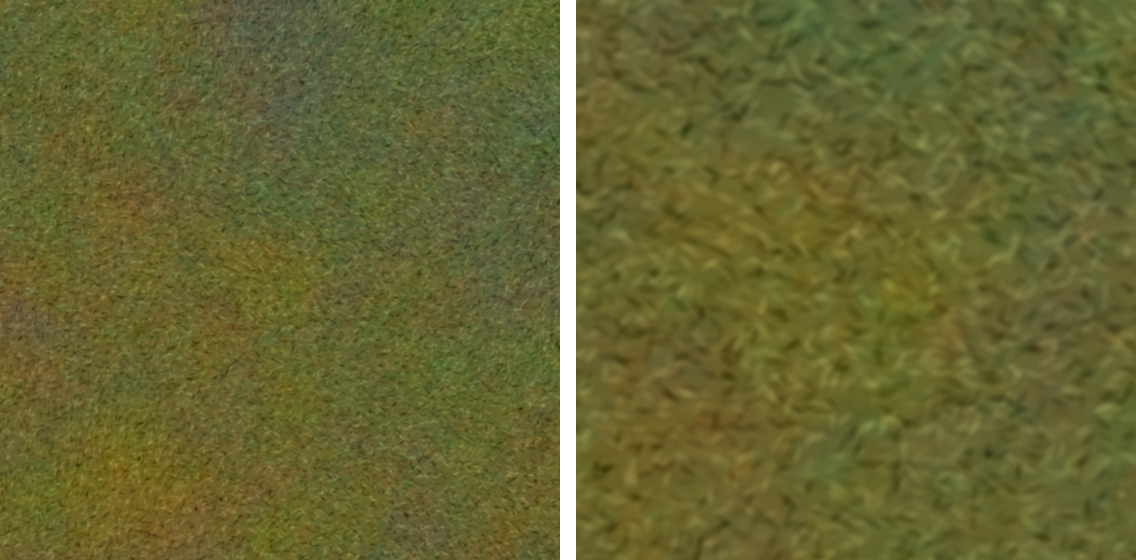
Left, the full canvas; right, a detail of the centre.
Give the GLSL for this texture, as a WebGL 1 fragment shader.

```glsl
precision highp float;
// Short mown turf seen from above: fine soft blades over drifting patches
// of green, brown, yellow and grey. Every layer is cellular noise that sums
// one randomly turned, soft elongated tuft per grid cell.

uniform vec2 u_resolution;

vec3 hash3(vec2 cell) {
  vec3 h = fract(cell.xyx * vec3(0.1031, 0.1030, 0.0973));
  h += dot(h, h.yxz + 33.33);
  return fract((h.xxy + h.yzz) * h.zyx);
}

// Signed sum of soft tufts; turn is the random spread around the angle.
float tufts(vec2 p, float angle, float turn, float stretch, float seed) {
  vec2 cell = floor(p);
  float sum = 0.0;
  for (int j = -1; j <= 1; j++) {
    for (int i = -1; i <= 1; i++) {
      vec2 id = cell + vec2(float(i), float(j));
      vec3 place = hash3(id + seed);
      vec3 look = hash3(id + seed + 71.7);
      float a = angle + (look.x - 0.5) * turn;
      vec2 along = vec2(cos(a), sin(a));
      vec2 d = p - id - place.xy;
      vec2 q = vec2(dot(d, along), stretch * dot(d, vec2(-along.y, along.x)));
      float falloff = max(0.0, 1.0 - dot(q, q));
      sum += (look.y * 2.0 - 1.0) * falloff * falloff;
    }
  }
  return sum;
}

// Broad patches with ragged smaller ones on top.
float patches(vec2 p, float seed) {
  return 0.6 * tufts(p * 4.0, 0.5, 2.0, 1.2, seed)
       + 0.45 * tufts(p * 9.0 + 3.3, 0.6, 2.0, 1.4, seed + 13.0)
       + 0.32 * tufts(p * 24.0 + 7.1, 0.5, 2.0, 1.5, seed + 29.0);
}

void main() {
  vec2 p = gl_FragCoord.xy / min(u_resolution.x, u_resolution.y);

  // Hue drifts: brown against green, yellow against grey.
  float slope = 1.0 - p.x - p.y;
  float brown = patches(p, 5.0) + 0.12 * slope;
  float yellow = patches(p, 47.0) + 0.35 * slope;
  vec3 color = vec3(0.387, 0.388, 0.192);
  color += brown * vec3(0.048, -0.026, 0.004);
  color += yellow * vec3(0.030, 0.018, -0.060);

  // Faint steep furrows towards the right.
  float furrow = tufts(p * 8.0, 1.15, 0.3, 5.0, 83.0);
  color += 0.035 * furrow * smoothstep(0.5, 0.85, p.x);

  // Blades follow a slowly bending direction.
  float flow = 0.2 + 0.4 * sin(5.0 * p.x + 2.0 * sin(4.0 * p.y))
             + 0.25 * sin(9.0 * p.y - 3.0 * p.x);
  float blades = tufts(p * 100.0, flow, 1.8, 2.3, 101.0)
               + tufts(p * 125.0 + 0.4, flow + 0.3, 2.4, 2.1, 151.0);
  float clumps = tufts(p * 46.0, flow, 2.0, 1.8, 211.0);
  color += (0.080 * blades + 0.022 * clumps) * vec3(1.0, 1.0, 0.75);

  // Small tint changes between neighbouring blades.
  float tint = tufts(p * 70.0, flow, 2.5, 1.6, 257.0);
  color += tint * vec3(0.018, -0.008, -0.014);

  gl_FragColor = vec4(color, 1.0);
}
```
